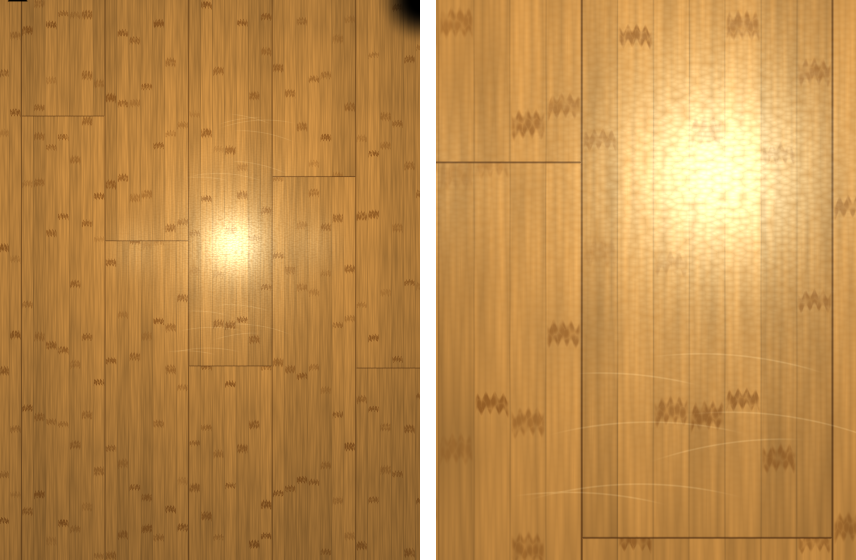
Left, the full canvas; right, a detail of the centre.
A Shadertoy shader for this texture:

```glsl
const float PLANK_WIDTH = 0.199;
const float FIRST_SEAM = 0.051;
const float STRIPS_PER_PLANK = 7.0;
const float NODE_SPACING = 0.235;
const float NODE_HALF_HEIGHT = 0.0105;
const float SEAM_HALF_WIDTH = 0.0007;
const float SCRATCHES = 14.0;
const vec2 GLARE_CENTER = vec2(0.555, 0.752);
const vec3 BAMBOO = vec3(0.715, 0.500, 0.240);
const vec3 NODE_BROWN = vec3(0.490, 0.285, 0.095);
const vec3 SEAM_BROWN = vec3(0.300, 0.170, 0.060);
const vec3 GLARE = vec3(0.36, 0.43, 0.43);
// Height of the end joint in each plank column, negative for none
const float JOINTS[6] = float[6](-1.0, 1.057, 0.760, 0.462, 0.913, 0.457);

float hash(vec2 p) {
    return fract(sin(dot(p, vec2(127.1, 311.7))) * 43758.55);
}

// Distance to the nearest scattered cell point
float cellular(vec2 p) {
    vec2 cell = floor(p);
    float nearest = 2.0;
    for (int j = -1; j <= 1; j++)
        for (int i = -1; i <= 1; i++) {
            vec2 c = cell + vec2(i, j);
            vec2 point = c + vec2(hash(c), hash(c + 37.3));
            nearest = min(nearest, length(p - point));
        }
    return nearest;
}

// Layered sines that drift slowly along the fibre
float fibreWaves(vec2 p, float seed) {
    float sum = 0.0, freq = 130.0;
    for (int i = 0; i < 5; i++) {
        float phase = seed * 40.0 + float(i) * 2.3;
        sum += sin(p.x * freq + phase + 1.6 * sin(p.y * (3.0 + float(i) * 2.1) + phase));
        freq *= 1.57;
    }
    return sum / 5.0;
}

float line(float dist, float halfWidth, float px) {
    return 1.0 - smoothstep(halfWidth - px, halfWidth + px, abs(dist));
}

float glow(vec2 offset, float radius) {
    return exp(-dot(offset, offset) / (radius * radius));
}

// Dark ragged bamboo knuckle in one strip
float nodeMask(vec2 p, float u, float stripId) {
    float along = p.y / NODE_SPACING + hash(vec2(stripId, 5.0)) * 9.0;
    vec2 id = vec2(stripId, floor(along));
    float center = 0.12 + 0.76 * hash(id + 3.1);
    float bend = 0.012 * (u - 0.5) * (u - 0.5) + 0.004 * (hash(id + 8.0) - 0.5) * u;
    float dy = (fract(along) - center) * NODE_SPACING + bend;
    dy += 0.0025 * sin(p.x * 900.0 + stripId);
    float halfHeight = NODE_HALF_HEIGHT * mix(0.65, 1.15, hash(id + 6.4));
    float body = 1.0 - smoothstep(halfHeight * 0.45, halfHeight, abs(dy));
    float sides = smoothstep(0.0, 0.12, u) * smoothstep(0.0, 0.12, 1.0 - u);
    float rag = smoothstep(0.75, 0.15, 0.0) + 0.0;
    rag = 1.0 - smoothstep(0.2, 0.85, cellular(p * vec2(230.0, 120.0)));
    return body * sides * (0.35 + 0.65 * rag) * mix(0.3, 1.0, hash(id + 1.7));
}

// Faint curved scuffs around the glare
float scratches(vec2 p, float px) {
    float sum = 0.0;
    for (float i = 0.0; i < SCRATCHES; i++) {
        float side = mod(i, 2.0) < 0.5 ? 0.22 : -0.17;
        vec2 start = GLARE_CENTER + vec2(0.2 * hash(vec2(i, 1.0)) - 0.11,
                                         side + 0.18 * (hash(vec2(i, 2.0)) - 0.5));
        vec2 q = p - start;
        float slope = 0.5 * (hash(vec2(i, 4.0)) - 0.5);
        float reach = 0.04 + 0.06 * hash(vec2(i, 7.0));
        float fade = 1.0 - smoothstep(reach * 0.5, reach, abs(q.x));
        sum += fade * line(q.y - slope * q.x + 1.6 * q.x * q.x, 0.0006, px);
    }
    return min(sum, 1.0);
}

void mainImage(out vec4 fragColor, in vec2 fragCoord) {
    float px = 1.0 / iResolution.x;
    vec2 p = fragCoord * px;
    float top = iResolution.y * px;

    // Plank and strip layout
    float across = (p.x - FIRST_SEAM) / PLANK_WIDTH;
    float column = floor(across);
    float joint = JOINTS[int(clamp(column + 1.0, 0.0, 5.0))];
    float plankId = column * 2.0 + step(joint, p.y) + 4.0;
    float strip = fract(across) * STRIPS_PER_PLANK;
    float stripId = plankId * STRIPS_PER_PLANK + floor(strip);
    float u = fract(strip);

    // Strip tone, fibres and nodes
    float fibre = cellular(vec2(p.x * 210.0, p.y * 11.0) + stripId * 3.0) - 0.45;
    float tone = 1.0 + 0.13 * (hash(vec2(stripId, 2.0)) - 0.5)
               + 0.05 * (hash(vec2(plankId, 9.0)) - 0.5);
    tone += 0.055 * fibreWaves(p, hash(vec2(stripId, 4.0))) - 0.15 * fibre;
    vec3 color = BAMBOO * tone;
    color = mix(color, NODE_BROWN, 0.72 * nodeMask(p, u, stripId));
    float stripEdge = min(u, 1.0 - u) * PLANK_WIDTH / STRIPS_PER_PLANK;
    color *= 1.0 - 0.12 * line(stripEdge, 0.0006, px);

    // Plank seams and end joints
    float seamDist = min(fract(across), 1.0 - fract(across)) * PLANK_WIDTH;
    float seam = max(line(seamDist, SEAM_HALF_WIDTH, px), line(p.y - joint, SEAM_HALF_WIDTH, px));
    color = mix(color, SEAM_BROWN, 0.68 * seam);

    // Lamp falloff, grainy glare and scuffs
    color *= mix(0.75, 1.09, glow(p - vec2(0.5, 0.86), 0.62));
    vec2 g = p - GLARE_CENTER;
    float grit = 1.15 - 0.5 * cellular(p * vec2(130.0, 260.0));
    float shine = glow(g, 0.066) + 0.38 * glow(g * vec2(1.0, 0.85), 0.15);
    shine += 0.16 * (glow(g + vec2(0.23, 0.01), 0.06) + glow(g - vec2(0.19, 0.0), 0.06));
    color += GLARE * (shine * grit + 0.17 * scratches(p, px));

    // Shadows at the upper corners
    color *= smoothstep(0.025, 0.11, length(p - vec2(1.005, top)));
    vec2 tab = abs(p - vec2(0.042, top)) - vec2(0.022, 0.003);
    color *= smoothstep(-px, 0.003, max(tab.x, tab.y));
    fragColor = vec4(clamp(color, 0.0, 1.0), 1.0);
}
```
